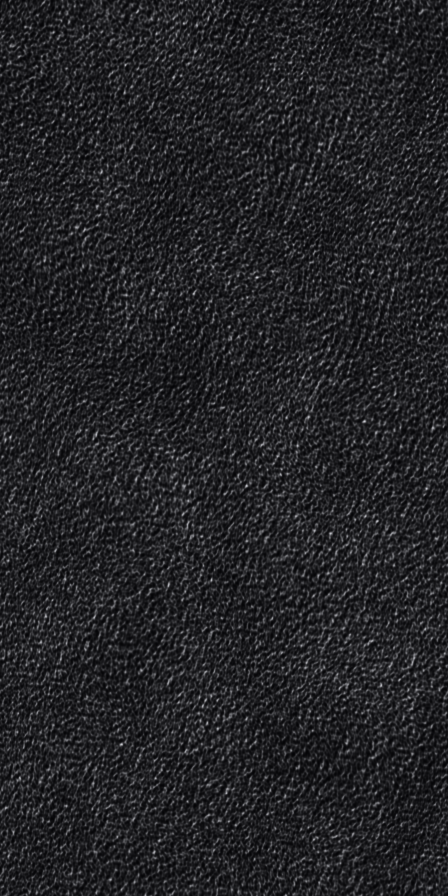
A WebGL 1 fragment shader for this texture:

```glsl
precision highp float;
// Dark, fine-grained leather with short slanted glints under soft side light.
uniform vec2 u_resolution;

const vec2 COARSE_GRAIN = vec2(104.0, 78.0);  // cells per width: across, along the grain
const vec2 FINE_GRAIN = vec2(192.0, 142.0);
const vec2 CLUMP = vec2(38.0, 28.0);
const vec2 PATCH = vec2(7.0, 4.5);
const float COARSE_WEIGHT = 0.76;
const float FINE_WEIGHT = 0.6;
const float CLUMP_WEIGHT = 0.2;
const float PATCH_WEIGHT = 0.13;
const float GRAIN_LEAN = -0.38;               // radians away from vertical
const float LAYER_TWIST = 0.25;               // angle between grain layers
const vec2 LIGHT_STEP = vec2(-0.24, 0.1);     // half the relief step, in coarse cells
const float STEP_DEVIATION = 1.22;            // scales the relief step to unit spread
const float WARP_SCALE = 4.0;
const float WARP_AMOUNT = 0.025;
const float MID_TONE = 0.119;
const float CONTRAST = 0.6;
const float GLINT_LIMIT = 0.08;               // softens the brightest glints
const float NOISE_DEVIATION = 0.212;          // scales the noise to unit spread
const vec3 TINT = vec3(0.985, 0.99, 1.01);
const vec3 COOL_SHADE = vec3(0.0, 0.0, 0.009);

float hash(vec2 p) {
  return fract(sin(dot(p, vec2(127.1, 311.7))) * 43758.5453);
}

vec2 randomDirection(vec2 cell) {
  float angle = 6.28319 * hash(cell);
  return vec2(cos(angle), sin(angle));
}

// Gradient noise with unit spread
float noise(vec2 p) {
  vec2 cell = floor(p);
  vec2 f = fract(p);
  vec2 s = f * f * (3.0 - 2.0 * f);
  vec2 right = vec2(1.0, 0.0);
  vec2 up = vec2(0.0, 1.0);
  float a = dot(randomDirection(cell), f);
  float b = dot(randomDirection(cell + right), f - right);
  float c = dot(randomDirection(cell + up), f - up);
  float d = dot(randomDirection(cell + 1.0), f - 1.0);
  return mix(mix(a, b, s.x), mix(c, d, s.x), s.y) / NOISE_DEVIATION;
}

vec2 rotate(vec2 p, float angle) {
  float c = cos(angle);
  float s = sin(angle);
  return vec2(c * p.x - s * p.y, s * p.x + c * p.y);
}

// Coordinates stretched along a direction leaning away from vertical
vec2 grainCell(vec2 p, vec2 frequency, float lean, float seed) {
  return rotate(p, -lean) * frequency + seed;
}

// Lit and shaded flanks of raised grain
float sideLitGrain(vec2 cell) {
  return (noise(cell + LIGHT_STEP) - noise(cell - LIGHT_STEP)) / STEP_DEVIATION;
}

void main() {
  vec2 p = gl_FragCoord.xy / u_resolution.x;
  float height = gl_FragCoord.y / u_resolution.y;

  // Bend the grain gently across the hide
  vec2 bend = vec2(noise(p * WARP_SCALE + 3.7), noise(p * WARP_SCALE + 41.3));
  vec2 q = p + WARP_AMOUNT * NOISE_DEVIATION * bend;

  // Layered relief
  float relief = COARSE_WEIGHT * sideLitGrain(grainCell(q, COARSE_GRAIN, GRAIN_LEAN, 11.0))
    + FINE_WEIGHT * noise(grainCell(q, FINE_GRAIN, GRAIN_LEAN + LAYER_TWIST, 57.0))
    + CLUMP_WEIGHT * noise(grainCell(q, CLUMP, GRAIN_LEAN - LAYER_TWIST, 83.0))
    + PATCH_WEIGHT * noise(grainCell(q, PATCH, GRAIN_LEAN, 29.0));

  // Faint sheen across the lower middle
  float sheenOffset = (height - 0.36) / 0.16;
  relief += 0.18 * exp(-sheenOffset * sheenOffset) - 0.05;

  // Mostly dark tones with a long tail of glints
  float glint = max(relief - 1.0, 0.0);
  relief -= GLINT_LIMIT * glint * glint;
  float tone = MID_TONE * exp(CONTRAST * relief);
  gl_FragColor = vec4(min(tone * TINT + COOL_SHADE, 1.0), 1.0);
}
```
